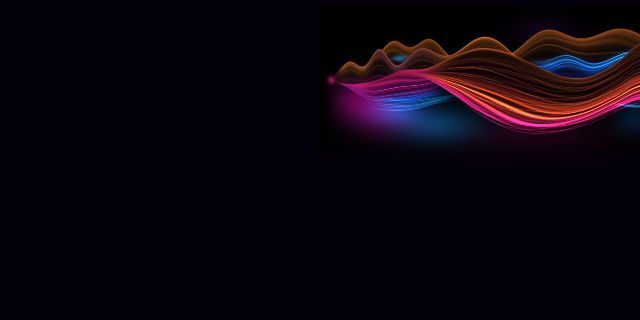
This background is drawn by a Shadertoy shader. Its source:

```glsl
float hash(float n) { return fract(sin(n * 127.1) * 43758.5453); }

float noise(float x) {
    float f = fract(x);
    return mix(hash(floor(x)), hash(floor(x) + 1.), f * f * (3. - 2. * f));
}

float ramp(float a, float b, float x) { return smoothstep(a, b, x); }

float bell(float d, float w) { return exp(-d * d / (w * w)); }

float blob(vec2 p, vec2 center, vec2 size) {
    vec2 d = (p - center) / size;
    return exp(-dot(d, d));
}

// Smooth curve through evenly spaced heights
float spline(float k[13], float x) {
    float s = clamp(x, 0., .9999) * 12.;
    int i = int(s);
    float f = fract(s);
    float a = k[max(i - 1, 0)], b = k[i], c = k[i + 1], d = k[min(i + 2, 12)];
    return b + .5 * f * (c - a + f * (2. * a - 5. * b + 4. * c - d + f * (3. * (b - c) + d - a)));
}

// Fine threads across a sheet, softened where too dense
float threads(float t, float x, float count, float thickness) {
    float s = t * count + 1.5 * sin(x * 9. + t * 5.);
    float v = .65 * noise(s) + .35 * noise(s * 1.9 + 7.);
    float density = count / (max(thickness, .01) * iResolution.y);
    return mix(.7, 4.4 * v * v * v, 1. - ramp(.5, 1.3, density));
}

float cover(float y, float top, float bottom) {
    float px = .8 / iResolution.y;
    return ramp(-px, px, top - y) * ramp(-px, px, y - bottom);
}

// Translucent hill with a glowing crest
vec3 hill(vec3 col, vec2 p, float top, float bottom, vec3 rim, vec3 low, float fade) {
    float depth = top - p.y;
    float t = depth / max(top - bottom, .01);
    vec3 body = rim * mix(.42, .16, ramp(.05, .5, t));
    body = mix(body, low, ramp(.35, 1., t));
    body *= .3 + .8 * threads(t, p.x, 18., top - bottom);
    body += rim * (.42 * exp(-abs(depth) / .006) + .26 * exp(-abs(depth) / .025));
    return mix(col, body, cover(p.y, top, bottom) * fade * .94);
}

void mainImage(out vec4 fragColor, in vec2 fragCoord) {
    vec2 p = fragCoord / iResolution.y;
    p.x -= iResolution.x / iResolution.y - 1.;
    float x = p.x, y = p.y;
    float fine = max(.0017, .5 / iResolution.y);
    vec3 orange = vec3(.88, .44, .16);
    vec3 pink = vec3(.86, .12, .44);
    vec3 cyan = vec3(.06, .56, .92);

    // Night field and black panel
    float panel = ramp(-.012, -.006, x) * (1. - ramp(.975, .981, y)) * ramp(.49, .56, y);
    vec3 col = vec3(.014, 0., .035) * (1. - panel);

    // Soft reflected light
    vec3 glow = vec3(.38, .02, .3) * blob(p, vec2(.13, .69), vec2(.09, .06));
    glow += vec3(.24, .01, .19) * blob(p, vec2(.2, .63), vec2(.11, .06));
    glow += vec3(.01, .22, .36) * blob(p, vec2(.36, .61), vec2(.13, .055));
    glow += vec3(.01, .2, .4) * blob(p, vec2(.24, .65), vec2(.08, .035));
    glow += vec3(.11, .01, .08) * blob(p, vec2(.66, .58), vec2(.25, .055));
    glow += vec3(.01, .1, .18) * blob(p, vec2(.99, .63), vec2(.07, .05));
    glow += vec3(.06, .01, .1) * blob(p, vec2(.7, .9), vec2(.1, .05));
    col += glow * ramp(-.01, .06, x);

    // Far hills
    float far = .8 + .07 * bell(x - .229, .05) + .078 * bell(x - .341, .06)
              + .1 * bell(x - .706, .1) + .11 * bell(x - .94, .14);
    col = hill(col, p, far, .75, orange, vec3(.04, .06, .26), ramp(.13, .21, x));

    // Blue streams between the hills
    float stream = .804 + .011 * sin((x - .73) * 38.) + .05 * ramp(.9, 1.04, x);
    float streamFade = ramp(.64, .72, x);
    col += vec3(.01, .16, .38) * bell(y - stream + .008, .018) * streamFade;
    for (float i = 0.; i < 8.; i++) {
        float h = stream + (i - 4.) * .005 * (.7 + .4 * sin(x * 11. + i));
        col += cyan * (.2 + .45 * hash(i + 1.)) * bell(y - h, fine) * streamFade;
    }
    col += cyan * .6 * blob(p, vec2(.25, .818), vec2(.022, .009));

    // Middle hills
    float mid = .755 + .052 * bell(x - .094, .04) + .089 * bell(x - .185, .04)
              + .086 * bell(x - .315, .07) + .13 * bell(x - .516, .12);
    vec3 midRim = mix(orange, vec3(.66, .32, .4), bell(x - .25, .1));
    col = hill(col, p, mid, .73, midRim, vec3(.26, .05, .24), ramp(.04, .08, x));

    // Left ribbon, pink to violet and blue
    float crest = spline(float[13](.758, .737, .747, .779, .786, .823, .849,
                                   .836, .799, .763, .758, .797, .862), x);
    float hem = .752 - .07 * ramp(.02, .18, x) + .02 * ramp(.25, .42, x);
    float t = (crest - y) / max(crest - hem, .01);
    vec3 ribbon = mix(pink, vec3(.6, .09, .52), ramp(.05, .6, t));
    ribbon = mix(ribbon, vec3(.06, .28, .75), ramp(.55, 1., t) * ramp(.12, .28, x));
    ribbon *= .35 + .75 * threads(t, x, 16., crest - hem);
    col = mix(col, ribbon, cover(y, crest, hem) * ramp(.02, .05, x) * (1. - ramp(.3, .42, x)));
    col += pink * .65 * blob(p, vec2(.036, .75), vec2(.012));

    // Loose blue threads under the ribbon
    for (float i = 0.; i < 9.; i++) {
        float h = .698 - .0042 * i - .01 * sin((x - .15) * (10. + i)) + .1 * max(x - .3, 0.);
        float fade = ramp(.13, .24, x) * (1. - ramp(.34, .44 + .03 * hash(i), x));
        col += cyan * (.2 + .65 * hash(i + 3.)) * bell(y - h, fine) * fade;
    }

    // Great front wave
    float base = spline(float[13](.755, .735, .745, .768, .757, .708, .65,
                                  .612, .597, .603, .625, .66, .69), x);
    t = (crest - y) / max(crest - base, .01);
    vec3 wave = mix(vec3(.27, .1, .06), vec3(.15, .03, .06), ramp(.1, .4, t));
    wave = mix(wave, vec3(.84, .25, .13), ramp(.42, .78, t));
    wave = mix(wave, pink, ramp(.76, .98, t));
    wave = mix(pink * .85, wave, ramp(.25, .4, x));
    wave *= .24 + .88 * threads(t, x, 26., crest - base);
    wave += mix(pink, orange, ramp(.28, .42, x)) * .5 * exp(-abs(crest - y) / .005);
    col = mix(col, wave, cover(y, crest, base) * ramp(.2, .3, x) * .96);

    // Bright threads crossing the wave
    for (float i = 0.; i < 20.; i++) {
        float f = clamp((i + hash(i)) / 20. + .07 * sin(x * 6. + i * 2.1), 0., 1.);
        vec3 tint = mix(orange, pink, ramp(.55, .95, f));
        float light = (.08 + .28 * f) * (.4 + .9 * hash(i + 40.));
        col += tint * light * bell(y - mix(crest, base, f), fine) * ramp(.3, .46, x);
    }

    // Stray threads along the lower edge
    for (float i = 0.; i < 4.; i++) {
        float h = base - .002 + .012 * sin(x * 7. + i * 1.7) * ramp(.35, .6, x);
        col += pink * .35 * bell(y - h, fine) * ramp(.28, .42, x);
    }
    col += cyan * .75 * bell(y - .672 - .004 * sin(x * 30.), .004) * ramp(.9, .97, x);

    fragColor = vec4(clamp(col, 0., 1.), 1.);
}
```
